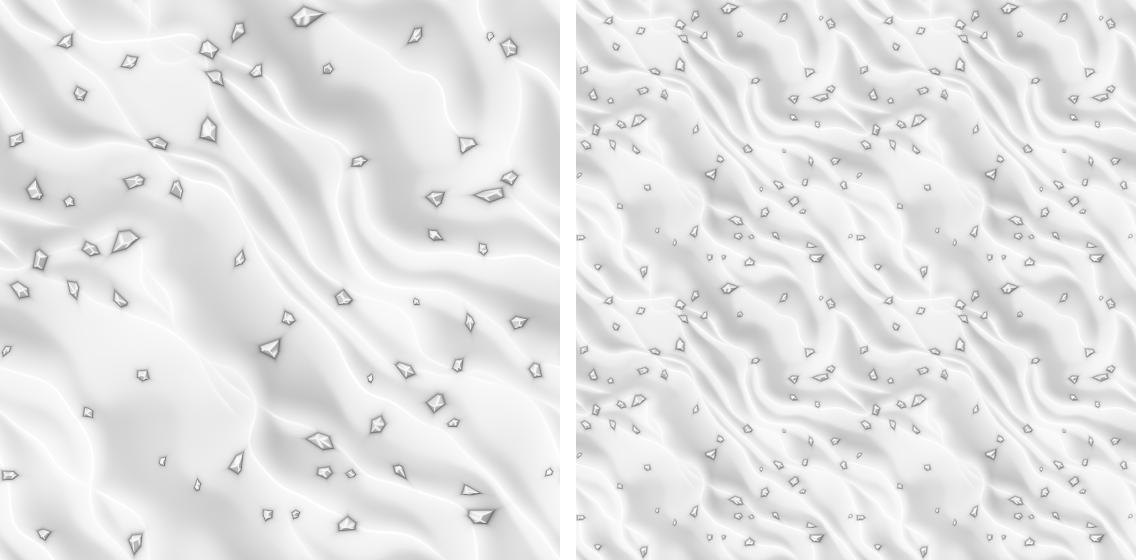
Left, the tile; right, the same tile 2 across and 2 down.
Reproduce this texture map procedurally as a Shadertoy shader.

```glsl
// Pale wind-blown dunes strewn with small faceted stones, seamlessly tiling.
// Three warped sets of diagonal crests compete by height, so crests join and end;
// each stone is a convex polygon roofed by tilted planes, with contact shading.
#define CREST_WIDTH 0.0019
#define CREST_GLOW 0.012
#define VALLEY_DEPTH 0.185
#define SAND_LIGHT 0.965
#define WARP 0.17
#define STONE_CELLS 10.0
#define STONE_SHARE 0.64
#define STONE_SIZE 0.0125
#define FACETS 5

float hash(vec2 p) {
    return fract(sin(dot(p, vec2(127.1, 311.7))) * 43758.5453);
}

vec2 randomDir(vec2 p) {
    float a = 6.28318 * hash(p);
    return vec2(cos(a), sin(a));
}

// Gradient noise that wraps after "period" cells
float noise(vec2 uv, vec2 period, float seed) {
    vec2 p = uv * period, i = floor(p), f = p - i;
    vec2 u = f * f * f * (f * (f * 6.0 - 15.0) + 10.0);
    vec2 a = mod(i, period), b = mod(i + 1.0, period);
    float n00 = dot(randomDir(a + seed), f);
    float n10 = dot(randomDir(vec2(b.x, a.y) + seed), f - vec2(1, 0));
    float n01 = dot(randomDir(vec2(a.x, b.y) + seed), f - vec2(0, 1));
    float n11 = dot(randomDir(b + seed), f - 1.0);
    return mix(mix(n00, n10, u.x), mix(n01, n11, u.x), u.y);
}

// Sand tone: the locally highest set of crests decides the shade
float dunes(vec2 uv) {
    float total = 0.0, valley = 0.0, crest = 0.0;
    for (int k = 0; k < 3; k++) {
        float seed = 17.0 * float(k) + 3.0;
        vec2 waves = k == 0 ? vec2(3, 3) : k == 1 ? vec2(2, 3) : vec2(2, 2);
        float bend = WARP * noise(uv, vec2(2), seed)
                   + 0.5 * WARP * noise(uv, vec2(4), seed + 5.0)
                   + 0.14 * WARP * noise(uv, vec2(9), seed + 9.0);
        float phase = dot(waves, uv) + bend * (waves.x + waves.y) + 0.37 * float(k);
        float slope = length(vec2(dFdx(phase), dFdy(phase))) * iResolution.y;
        float f = fract(phase);
        float dist = min(f, 1.0 - f) / max(slope, 0.5);

        float height = 1.0 - (f < 0.6 ? f / 0.6 : (1.0 - f) / 0.4);
        height += 0.6 * noise(uv, vec2(3), seed + 31.0);
        float weight = exp(15.0 * height);

        float strength = clamp(0.75 + 1.1 * noise(uv, vec2(4), seed + 43.0), 0.2, 1.0);
        float line = smoothstep(CREST_WIDTH + 0.0016, CREST_WIDTH - 0.0012, dist);
        total += weight;
        valley += weight * (1.0 - f) * smoothstep(-0.04, 0.22, f);
        crest += weight * strength * (0.65 * line + 0.35 * exp(-dist / CREST_GLOW));
    }
    valley /= total;
    crest /= total;
    float broad = noise(uv, vec2(3), 71.0);
    float smudge = noise(uv + 0.03 * broad, vec2(6), 83.0);
    float tone = SAND_LIGHT - VALLEY_DEPTH * valley * (1.0 + 0.7 * broad + 0.8 * smudge);
    tone -= 0.025 * broad + 0.006 * noise(uv, vec2(15), 97.0);
    return mix(tone, 1.0, clamp(crest, 0.0, 1.0));
}

// Lays one stone over the tone; p is the offset from its centre
float stone(vec2 p, vec2 id, float tone) {
    float rnd = hash(id + 4.3);
    float size = STONE_SIZE * mix(0.3, 1.4, sqrt(rnd) * (0.55 + 0.45 * hash(id + 8.1)));
    float a = 6.28318 * hash(id + 2.7);
    vec2 q = mat2(cos(a), -sin(a), sin(a), cos(a)) * p / size;
    q.y /= mix(1.1, 1.7, hash(id + 6.9));
    if (dot(q, q) > 16.0) return tone;

    float lowest = 1e3, second = 1e3, outside = -1e3, facet = 0.0;
    for (int i = 0; i < FACETS; i++) {
        float n = float(i);
        float r = hash(id + 13.1 + 1.7 * n);
        float ang = 6.28318 * (n + 0.75 * r) / float(FACETS);
        float d = dot(q, vec2(cos(ang), sin(ang))) - mix(0.6, 1.0, hash(id + 29.3 + n));
        float h = -d * mix(0.5, 1.7, hash(id + 41.9 + n));
        outside = max(outside, d);
        if (h < lowest) {
            second = lowest;
            lowest = h;
            facet = 0.75 + 0.12 * cos(ang + a - 2.0) + 0.1 * r;
        } else second = min(second, h);
    }
    float pixel = 1.0 / (iResolution.y * size);
    float ridge = smoothstep(0.11 + pixel, 0.03, second - lowest);
    float body = mix(facet, 0.99, 0.85 * ridge * smoothstep(0.0, 0.2, lowest));
    body -= 0.28 * exp(-max(-outside, 0.0) * 9.0);
    float reach = max(outside, 0.0);
    float ground = tone * (1.0 - 0.28 * exp(-reach * 7.0) - 0.13 * exp(-reach * 2.2));
    return mix(body, ground, smoothstep(-pixel, pixel, outside));
}

void mainImage(out vec4 fragColor, in vec2 fragCoord) {
    vec2 uv = fragCoord / iResolution.xy;
    float tone = dunes(uv);

    // Scatter stones over a wrapping grid of cells
    vec2 grid = uv * STONE_CELLS, cell = floor(grid);
    for (int y = -1; y <= 1; y++)
    for (int x = -1; x <= 1; x++) {
        vec2 c = cell + vec2(x, y), id = mod(c, STONE_CELLS);
        if (hash(id + 0.5) > STONE_SHARE) continue;
        vec2 centre = c + 0.1 + 0.8 * vec2(hash(id + 1.3), hash(id + 3.9));
        tone = stone((grid - centre) / STONE_CELLS, id, tone);
    }
    fragColor = vec4(vec3(clamp(tone, 0.0, 1.0)), 1.0);
}
```
